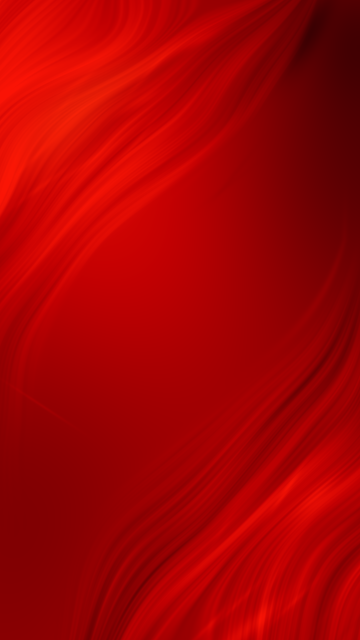
Reproduce this background procedurally as a WebGL 2 fragment shader.

```glsl
#version 300 es
precision highp float;
// Red silk background: broad elliptical glows set the light and shade, and
// two S-shaped ribbons (upper left, lower right) carry fine streaks.
// Streaks are noise stretched along a coordinate that follows each ribbon.
uniform vec2 u_resolution;
out vec4 outColor;

float hash(vec2 cell) {
  vec3 q = fract(cell.xyx * vec3(0.1031, 0.1030, 0.0973));
  q += dot(q, q.yzx + 33.33);
  return fract((q.x + q.y) * q.z);
}

float noise(vec2 p) {
  vec2 i = floor(p), f = fract(p);
  f = f * f * (3.0 - 2.0 * f);
  float low = mix(hash(i), hash(i + vec2(1, 0)), f.x);
  float high = mix(hash(i + vec2(0, 1)), hash(i + vec2(1, 1)), f.x);
  return mix(low, high, f.y);
}

// Soft ellipse; with a small second radius it becomes a tapered gleam.
float glow(vec2 p, vec2 centre, vec2 radii, float angle) {
  vec2 d = p - centre;
  float c = cos(angle), s = sin(angle);
  vec2 q = vec2(c * d.x + s * d.y, c * d.y - s * d.x) / radii;
  return exp(-dot(q, q));
}

float band(float t, float centre, float width) {
  float d = (t - centre) / width;
  return exp(-d * d);
}

// Horizontal position of an S-shaped fold at height y.
float fold(float y, vec2 centre, float reach, float steepness) {
  return centre.x + reach * tanh(steepness * (y - centre.y));
}

// 0 on the inner fold, 1 on the outer fold, then eased to an even spread.
float ribbonFlow(float x, float inner, float outer, float spread) {
  float width = max(outer - inner, 0.1), beyond = x - outer;
  float eased = mix(width, spread, smoothstep(0.0, 0.25, beyond));
  return 1.0 + beyond / eased;
}

// Layered strands; strands too thin for the canvas fade away.
float streaks(float t, float along, float frequency) {
  float sum = 0.0, weight = 1.0, footprint = length(vec2(dFdx(t), dFdy(t)));
  for (int i = 0; i < 5; i++) {
    float visible = 1.0 - smoothstep(0.45, 1.1, footprint * frequency);
    float strand = noise(vec2(t * frequency, along * 2.2 + float(i) * 7.3));
    sum += (strand - 0.5) * weight * visible;
    frequency *= 2.0;
    weight *= 0.9;
  }
  return sum;
}

// Large-scale light and shade.
float baseTone(vec2 p) {
  float tone = 0.57;
  tone += 0.12 * glow(p, vec2(0.45, 1.05), vec2(0.40, 0.45), 0.0);
  tone += 0.32 * glow(p, vec2(0.05, 1.60), vec2(0.55, 0.62), 0.0);
  tone -= 0.26 * glow(p, vec2(1.02, 1.38), vec2(0.38, 0.50), 0.0);
  tone -= 0.15 * glow(p, vec2(0.98, 1.70), vec2(0.16, 0.20), 0.0);
  tone -= 0.08 * glow(p, vec2(0.08, 0.35), vec2(0.30, 0.45), 0.0);
  return tone + 0.19 * glow(p, vec2(0.75, 0.15), vec2(0.45, 0.32), 0.5);
}

float upperRibbon(vec2 p, float t, float strandT) {
  float mask = smoothstep(-0.02, 0.15, t) * smoothstep(0.2, 1.1, p.y);
  float light = 0.10 * streaks(strandT, p.x + p.y, 5.0);
  light += 0.10 * band(t, 0.09, 0.06) * band(p.y, 1.38, 0.25);
  light += 0.05 * band(t, 0.45, 0.08) - 0.05 * band(t, 0.28, 0.10);
  light += 0.07 * band(t, 1.08, 0.14) - 0.08 * band(t, 0.87, 0.08);
  return light * mask;
}

float lowerRibbon(vec2 p, float t, float strandT) {
  float mask = smoothstep(0.0, 0.6, t) * (1.0 - smoothstep(0.65, 1.15, p.y));
  float light = 0.15 * streaks(strandT, p.x + p.y, 5.0);
  light += 0.07 * band(t, 1.05, 0.20) - 0.05 * band(t, 0.62, 0.12);
  return light * mask + 0.07 * band(t, 0.04, 0.08) * band(p.y, 0.98, 0.16);
}

// Slim gleams strewn over a rectangle, all leaning about the same way.
float strewnGleams(vec2 p, vec2 corner, vec2 size, float angle) {
  float light = 0.0;
  for (float i = 0.0; i < 14.0; i++) {
    vec2 centre = corner + size * vec2(hash(vec2(i, 3.0)), hash(vec2(i, 8.0)));
    float lean = angle + 0.3 * (hash(vec2(i, 5.0)) - 0.5);
    light += (hash(vec2(i, 11.0)) - 0.3) * glow(p, centre, vec2(0.09, 0.007), lean);
  }
  return light;
}

// Gleams and creases lying on the ribbons.
float accents(vec2 p) {
  float light = 0.16 * glow(p, vec2(0.88, 0.40), vec2(0.09, 0.020), 0.75);
  light += 0.16 * glow(p, vec2(0.70, 0.04), vec2(0.12, 0.025), 0.70);
  light += 0.11 * glow(p, vec2(0.40, 1.50), vec2(0.07, 0.012), 0.55);
  light += 0.09 * glow(p, vec2(0.56, 1.67), vec2(0.06, 0.012), 0.50);
  light += 0.06 * glow(p, vec2(0.11, 0.655), vec2(0.10, 0.004), -0.58);
  light -= 0.13 * glow(p, vec2(0.86, 1.68), vec2(0.13, 0.030), 1.10);
  light += 0.14 * strewnGleams(p, vec2(0.50, 0.02), vec2(0.50, 0.50), 0.90);
  return light + 0.09 * strewnGleams(p, vec2(0.02, 1.25), vec2(0.65, 0.40), 0.75);
}

void main() {
  vec2 p = gl_FragCoord.xy / u_resolution * vec2(1.0, 16.0 / 9.0);
  float warp = 0.2 * (noise(p * 3.5) - 0.5), bend = p.y - 1.49;
  float overhang = 0.5 * (bend + sqrt(bend * bend + 0.003));
  float upperInner = fold(p.y, vec2(0.51, 1.27), 0.42, 3.1);
  float upper = ribbonFlow(-p.x, -upperInner, -0.75 * (p.y - 1.175) - overhang, 0.45);
  float lowerInner = fold(p.y, vec2(0.56, 0.65), 0.44, 3.1);
  float lower = ribbonFlow(p.x, lowerInner, fold(p.y, vec2(0.66, 0.34), 0.40, 3.0), 0.40);
  // Strands straighten towards the two corners.
  float upperT = upper + warp - 2.0 * overhang * smoothstep(1.0, 2.2, upper);
  float lowerT = lower + warp + 0.8 * (p.y - 0.34) * smoothstep(1.0, 2.0, lower);
  float tone = baseTone(p) + accents(p);
  tone += upperRibbon(p, upper, upperT) + lowerRibbon(p, lower, lowerT);
  tone = clamp(tone, 0.16, 0.98);
  // Bright silk turns slightly orange, most of all on the upper sheen.
  float sheen = band(upper, 1.08, 0.25) * glow(p, vec2(0.24, 1.47), vec2(0.22, 0.22), 0.0);
  float green = 0.075 * smoothstep(0.74, 1.0, tone) + 0.06 * sheen;
  outColor = vec4(tone, green, 0.008 + 0.15 * green, 1.0);
}
```
